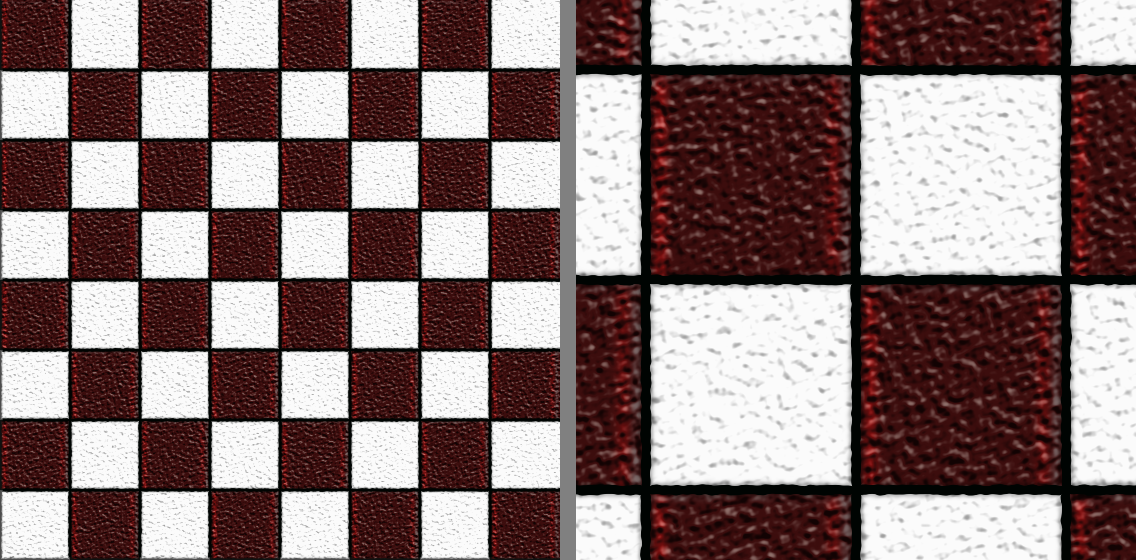
Left, the full canvas; right, a detail of the centre.
Give the GLSL for this pattern, as a Shadertoy shader.

```glsl
const float TILES = 8.0;
const float GROUT_HALF = 0.023;
const float GRAIN_SCALE = 19.0;

vec2 randomGradient(vec2 cell) {
    float h = fract(sin(dot(cell, vec2(127.1, 311.7))) * 43758.5);
    return vec2(cos(6.2832 * h), sin(6.2832 * h));
}

float gradientNoise(vec2 p) {
    vec2 i = floor(p), f = fract(p);
    vec2 u = f * f * f * (f * (f * 6.0 - 15.0) + 10.0);
    vec2 e = vec2(1.0, 0.0);
    float a = dot(randomGradient(i), f);
    float b = dot(randomGradient(i + e.xy), f - e.xy);
    float c = dot(randomGradient(i + e.yx), f - e.yx);
    float d = dot(randomGradient(i + e.xx), f - e.xx);
    return mix(mix(a, b, u.x), mix(c, d, u.x), u.y);
}

// Pebbled height, with grains leaning along a shallow diagonal
float leatherHeight(vec2 p) {
    vec2 q = mat2(0.88, -0.30, 0.22, 1.08) * p * GRAIN_SCALE;
    return gradientNoise(q) + 0.4 * gradientNoise(q * 1.9 + 17.3);
}

// Slope of the height toward the light
float emboss(vec2 p, vec2 lightDir) {
    vec2 d = lightDir * 0.25 / GRAIN_SCALE;
    return 2.0 * (leatherHeight(p - d) - leatherHeight(p + d));
}

float band(float x, float center, float width) {
    float t = (x - center) / width;
    return exp(-t * t);
}

vec3 darkLeather(vec2 f, float relief) {
    vec3 shadow = vec3(0.07, 0.012, 0.012);
    vec3 oxblood = vec3(0.235, 0.05, 0.05);
    vec3 sheen = vec3(0.56, 0.44, 0.42);
    vec3 color = mix(shadow, oxblood, smoothstep(-1.3, 0.0, relief));
    color = mix(color, sheen, smoothstep(0.1, 1.9, relief));

    // Red glow inside the side edges, grey bevel on the right and top
    float glow = band(f.x, 0.07, 0.035) + 0.7 * band(f.x, 0.89, 0.035);
    color += vec3(0.28, 0.0, 0.0) * glow * smoothstep(-1.0, 0.8, relief);
    float bevel = band(f.x, 0.955, 0.022) + 0.5 * band(f.y, 0.96, 0.02);
    return mix(color, vec3(0.48, 0.42, 0.42),
               clamp(bevel, 0.0, 1.0) * smoothstep(-0.9, 0.9, relief) * 0.8);
}

vec3 whiteLeather(vec2 f, float relief) {
    float shade = 0.985 - 0.36 * smoothstep(0.2, 1.9, -relief);
    float edge = max(band(f.x, 0.03, 0.02), band(f.y, 0.03, 0.02));
    return vec3(shade - 0.12 * edge * smoothstep(0.8, -0.8, relief));
}

// Distance to the nearest line; the far canvas border has none
float lineDistance(float x) {
    float line = min(floor(x + 0.5), TILES - 1.0);
    return abs(x - line);
}

void mainImage(out vec4 fragColor, in vec2 fragCoord) {
    vec2 p = fragCoord / iResolution.xy * TILES;
    vec2 tile = floor(p), f = fract(p);
    float pixel = TILES / min(iResolution.x, iResolution.y);

    // Checkerboard of embossed tiles
    float relief = emboss(p, normalize(vec2(0.45, 0.9)));
    bool isDark = mod(tile.x + tile.y, 2.0) > 0.5;
    vec3 color = isDark ? darkLeather(f, relief) : whiteLeather(f, relief);

    // Black grout with slightly ragged sides
    float gap = min(lineDistance(p.x), lineDistance(p.y));
    gap += 0.009 * gradientNoise(p * 24.0 + 5.0);
    float grout = 1.0 - smoothstep(-0.6 * pixel, 0.6 * pixel, gap - GROUT_HALF);
    float border = 1.0 - smoothstep(0.03, 0.045, min(p.x, p.y));
    vec3 groutColor = mix(vec3(0.0, 0.015, 0.008), vec3(0.3),
                          isDark ? 0.2 * border : border);
    color = mix(color, groutColor, grout);

    // Soft shadow beside the grout
    color *= 1.0 - 0.25 * (1.0 - grout) * band(gap, GROUT_HALF, 0.014);

    fragColor = vec4(clamp(color, 0.0, 1.0), 1.0);
}
```
